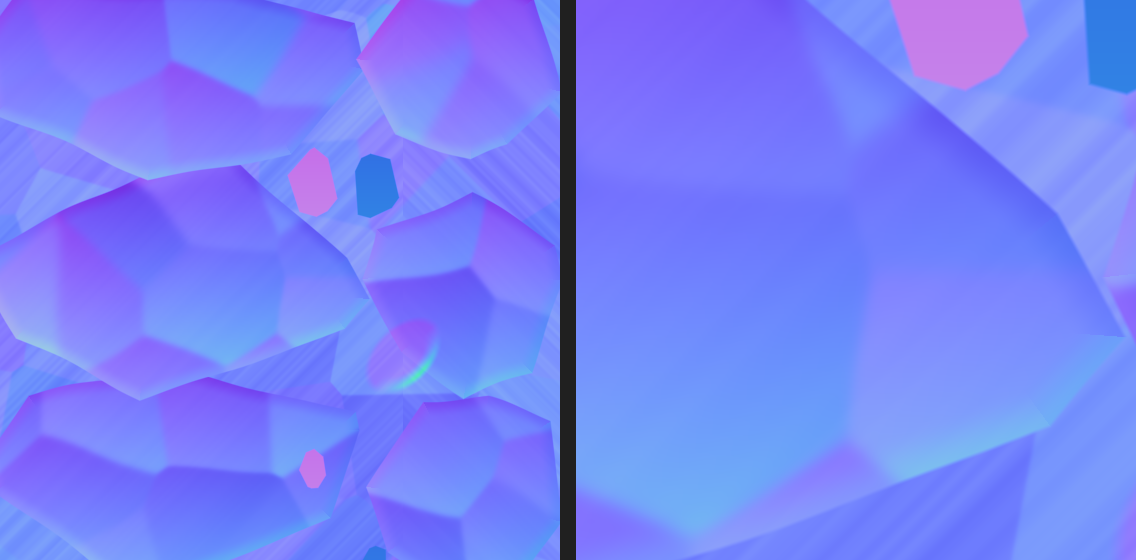
Left: the whole. Right: its middle third, enlarged.
Reproduce this texture map procedurally as a Shadertoy shader.

```glsl
const float TAU = 6.2831853;
const vec2 FLAT_TILT = vec2(0.484, 0.495);
const float EDGE = 0.0016;

float hash(vec2 p) {
    vec3 q = fract((p.xyx + 41.7) * vec3(0.1031, 0.1030, 0.0973));
    q += dot(q, q.yzx + 33.33);
    return fract((q.x + q.y) * q.z);
}

vec2 hash2(vec2 p) {
    return vec2(hash(p), hash(p + 17.3));
}

float noise(float x) {
    float i = floor(x);
    return mix(hash(vec2(i, 3.0)), hash(vec2(i + 1.0, 3.0)), smoothstep(0.0, 1.0, x - i));
}

// Straight-edged cells, each with its own tilt and a linear shift across it
vec2 facets(vec2 p, vec2 size, float seed, float softness, vec2 spread, vec2 bend) {
    vec2 cell = floor(p / size), sum = vec2(0.0);
    float total = 1e-30;
    for (int y = -1; y <= 1; y++)
    for (int x = -1; x <= 1; x++) {
        vec2 id = cell + vec2(x, y);
        vec2 d = p - (id + 0.1 + 0.8 * hash2(id + seed)) * size;
        vec2 tilt = (2.0 * hash2(id + seed + 7.1) - 1.0) * spread - bend * d;
        float weight = exp(-dot(d, d) / softness);
        sum += weight * tilt;
        total += weight;
    }
    return sum / total;
}

// Irregular convex outline: xy is the nearest side's normal, z the distance
vec3 outline(vec2 p, vec2 halfSize, float seed) {
    vec3 nearest = vec3(0.0, 0.0, -1.0);
    for (int i = 0; i < 8; i++) {
        vec2 key = vec2(i, seed);
        float angle = (float(i) + 0.7 * hash(key)) * TAU / 8.0;
        vec2 normal = vec2(cos(angle), sin(angle));
        float reach = length(normal * halfSize) * mix(0.9, 1.08, hash(key + 5.0));
        float d = dot(p, normal) - reach;
        if (d > nearest.z) nearest = vec3(normal, d);
    }
    return nearest;
}

float inside(float d) {
    return smoothstep(EDGE, -EDGE, d);
}

// Fine diagonal bands that turn over on the right side
float streaks(vec2 p) {
    float s = p.x < 0.72 ? p.x - p.y : p.x + p.y;
    return 0.6 * noise(s * 42.0 + 90.0) + 0.4 * noise(s * 130.0 + 300.0) - 0.5;
}

// Domed, faceted stone with a bevelled rim
vec2 stoneTilt(vec2 p, vec2 halfSize, vec3 side, float seed) {
    vec2 dome = -vec2(0.04, 0.085) * p / halfSize;
    vec2 facet = facets(p, vec2(0.21, 0.18), seed, 0.0014, vec2(0.085, 0.075), vec2(0.25, 0.75));
    vec2 bevel = -vec2(0.06, 0.09) * side.xy * smoothstep(-0.028, 0.0, side.z);
    return dome + facet + bevel;
}

// Scooped hollow: x-y tilt with a steep lower right rim
vec2 hollowTilt(vec2 p, vec2 center, vec2 halfSize) {
    vec2 d = p - center;
    vec2 q = vec2(d.x + d.y, d.y - d.x) * 0.7071 / halfSize;
    float r = length(q);
    float lower = max(dot(normalize(d + 1e-5), vec2(0.7, -0.7)), 0.0);
    float rim = smoothstep(0.5, 0.92, r) * lower;
    vec2 tilt = mix(vec2(0.11, -0.09), vec2(-0.17, 0.33), rim);
    return tilt * smoothstep(1.08, 0.85, r);
}

void mainImage(out vec4 fragColor, in vec2 fragCoord) {
    vec2 p = fragCoord / iResolution.xy;
    float bands = streaks(p);

    // Streaked slabs in the gaps
    vec2 tilt = facets(p, vec2(0.22, 0.16), 61.0, 0.0004, vec2(0.07, 0.09), vec2(0.0));
    tilt += vec2(-0.01, 0.045) + bands * vec2(0.09, 0.12);

    // Two columns of stones, the left one wide
    vec2 bent = p + 0.012 * vec2(noise(p.y * 9.0), noise(p.x * 9.0 + 20.0));
    for (int column = 0; column < 2; column++)
    for (int row = 0; row < 3; row++) {
        vec2 id = vec2(column, row);
        float seed = 11.0 + 13.0 * id.x + 29.0 * id.y;
        vec2 center = mix(vec2(0.32, 0.17), vec2(0.84, 0.13), id.x);
        center.y += id.y * mix(0.34, 0.37, id.x);
        center += 0.04 * (hash2(id + 3.0) - 0.5);
        vec2 halfSize = mix(vec2(0.34, 0.155), vec2(0.165, 0.17), id.x);
        vec2 local = bent - center;
        vec3 side = outline(local, halfSize, seed);
        vec2 stone = stoneTilt(local, halfSize, side, seed) + bands * 0.014;
        tilt = mix(tilt, stone, inside(side.z));
    }

    // Steep chips along the seam, facing left and right in turn
    for (int i = 0; i < 4; i++) {
        float k = float(i);
        vec2 center = vec2(0.56 + 0.11 * mod(k, 2.0), 0.67 - 0.17 * floor(k / 2.0) * (1.0 + k));
        vec2 halfSize = vec2(0.036, 0.058) / (1.0 + 0.7 * floor(k / 2.0));
        float facing = 1.0 - 2.0 * mod(k, 2.0);
        vec2 local = p - center;
        vec2 chip = vec2(0.29 * facing, -0.02 - 0.6 * local.y);
        tilt = mix(tilt, chip, inside(outline(local, halfSize, 70.0 + k).z));
    }

    tilt += hollowTilt(p, vec2(0.72, 0.365), vec2(0.08, 0.05));

    // Encode the tilt as a unit normal
    vec2 encoded = clamp(FLAT_TILT + tilt, 0.12, 0.9);
    vec2 n = 2.0 * encoded - 1.0;
    float up = sqrt(max(1.0 - dot(n, n), 0.0));
    fragColor = vec4(encoded, 0.5 + 0.5 * up, 1.0);
}
```
